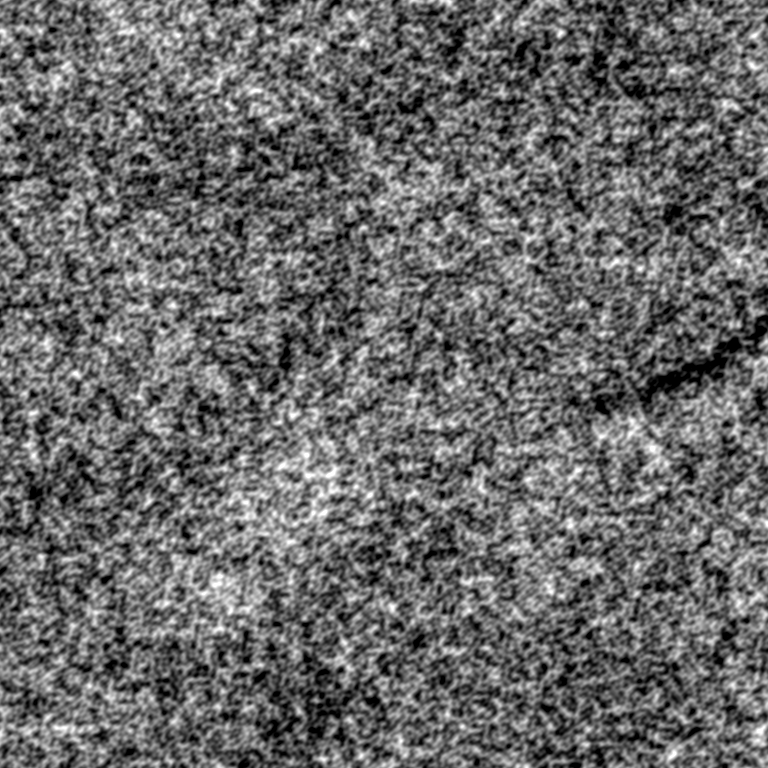
Give the GLSL for this texture, as a three.js fragment shader.

```glsl
// Grainy grey mineral surface: octaves of rotated gradient noise form a fine,
// slightly slanted grain over soft light and dark clouds. A dark curved crack
// with a pale lower lip enters from the right edge.
varying vec2 vUv;

const float MEAN_GREY = 0.415;
const float GRAIN_TILT = 0.42;
const float GRAIN_STRETCH = 1.25;

mat2 rotation(float angle) {
  float c = cos(angle), s = sin(angle);
  return mat2(c, -s, s, c);
}

// Random unit vector for a lattice cell
vec2 hashDirection(vec2 cell, float seed) {
  vec3 q = fract(vec3(cell.xyx + seed * 17.3) * vec3(0.1031, 0.1030, 0.0973));
  q += dot(q, q.yzx + 33.33);
  float angle = 6.28318 * fract((q.x + q.y) * q.z);
  return vec2(cos(angle), sin(angle));
}

float cornerRamp(vec2 cell, vec2 corner, vec2 f, float seed) {
  return dot(hashDirection(cell + corner, seed), f - corner);
}

float gradientNoise(vec2 p, float seed) {
  vec2 cell = floor(p);
  vec2 f = fract(p);
  vec2 w = f * f * f * (f * (f * 6.0 - 15.0) + 10.0);
  float low = mix(cornerRamp(cell, vec2(0.0, 0.0), f, seed),
                  cornerRamp(cell, vec2(1.0, 0.0), f, seed), w.x);
  float high = mix(cornerRamp(cell, vec2(0.0, 1.0), f, seed),
                   cornerRamp(cell, vec2(1.0, 1.0), f, seed), w.x);
  return mix(low, high, w.y);
}

// One noise octave, stretched along a tilted axis
float slantedNoise(vec2 p, float frequency, float tilt, float stretch, float seed) {
  vec2 q = rotation(tilt) * p;
  // mat2 columns above turn the tilted axis onto x
  return gradientNoise(q * frequency * vec2(1.0 / stretch, 1.0) + 40.0, seed);
}

// Soft elliptical patch, 1 at its centre
float patchMask(vec2 p, vec2 centre, vec2 radii, float tilt) {
  vec2 d = rotation(tilt) * (p - centre) / radii;
  return exp(-dot(d, d));
}

// Fine grain: each octave has its own tilt to hide the lattice
float grain(vec2 p) {
  float sum = 0.0;
  float frequency = 22.0;
  float weight = 0.20;
  for (int i = 0; i < 4; i++) {
    float k = float(i);
    float tilt = GRAIN_TILT + 0.35 * sin(k * 2.4);
    sum += weight * slantedNoise(p, frequency, tilt, GRAIN_STRETCH, k + 1.0);
    frequency *= 1.88;
    weight = min(weight + 0.15, 0.51);
  }
  return sum;
}

// Broad tonal variation
float clouds(vec2 p) {
  float tone = 0.13 * slantedNoise(p, 4.5, 0.5, 1.3, 7.0);
  tone += 0.17 * slantedNoise(p, 10.0, 0.3, 1.4, 8.0);
  tone += 0.13 * patchMask(p, vec2(0.45, 0.36), vec2(0.20, 0.07), 0.55);
  tone += 0.07 * patchMask(p, vec2(0.18, 1.00), vec2(0.30, 0.09), 0.0);
  tone += 0.06 * patchMask(p, vec2(0.76, 0.65), vec2(0.10, 0.06), 0.2);
  tone -= 0.13 * patchMask(p, vec2(0.47, 0.12), vec2(0.09, 0.16), -0.3);
  tone -= 0.07 * patchMask(p, vec2(0.88, 0.90), vec2(0.25, 0.14), 0.2);
  tone -= 0.05 * patchMask(p, vec2(0.12, 0.36), vec2(0.20, 0.10), 0.3);
  return tone;
}

// Height of the crack, rising ever more steeply to the right
float crackHeight(float x) {
  float t = max((x - 0.70) / 0.30, 0.0);
  return 0.472 + 0.105 * pow(t, 2.5);
}

// Dark groove and pale lip, fading out to the left
float crack(vec2 p) {
  float wobble = 0.014 * gradientNoise(p * 18.0, 11.0);
  float slope = 0.35 + 0.5 * smoothstep(0.8, 1.0, p.x);
  float d = (p.y - crackHeight(p.x) + wobble) / sqrt(1.0 + slope * slope);
  float fade = smoothstep(0.66, 0.90, p.x);
  float groove = exp(-pow(abs(d) / 0.0125, 2.0));
  float lip = exp(-pow(abs(d + 0.035) / 0.022, 2.0));
  return fade * (0.13 * lip - 0.36 * groove);
}

void main() {
  float grey = MEAN_GREY + grain(vUv) + clouds(vUv) + crack(vUv);
  gl_FragColor = vec4(vec3(clamp(grey, 0.0, 1.0)), 1.0);
}
```
